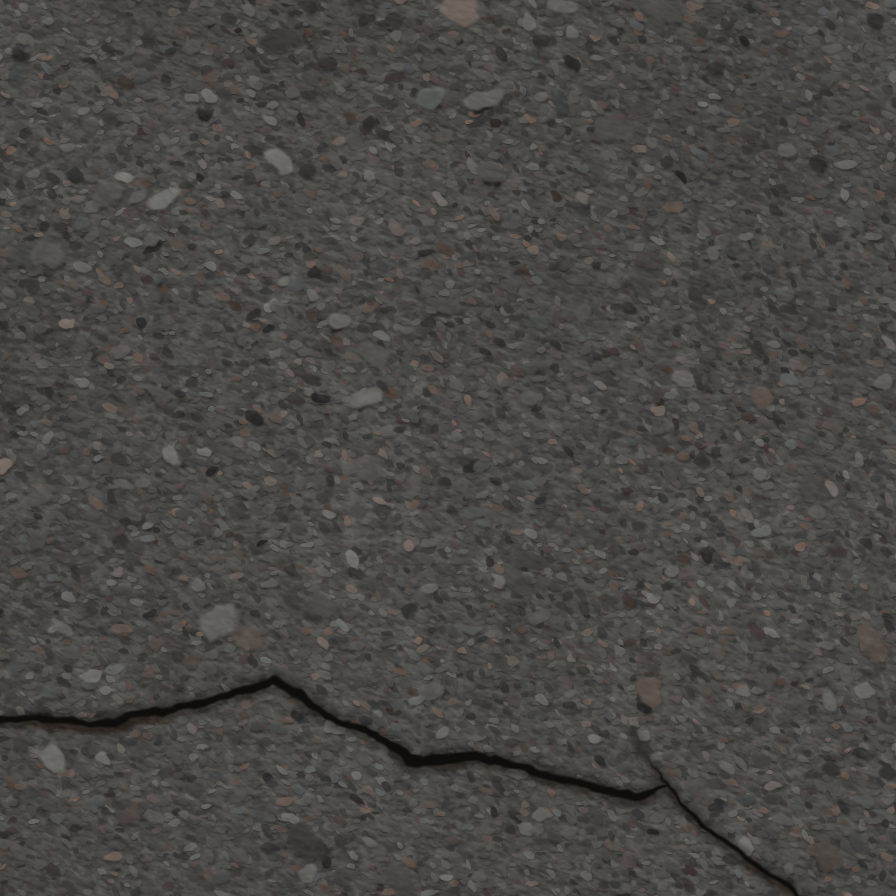
Write a Shadertoy shader that draws this texture.

```glsl
#define BASE_TONE 0.298
#define GRAIN_CONTRAST 0.14
#define PEBBLE_CONTRAST 0.20
#define STREAK_CONTRAST 0.11
#define FINE_CELLS 100.0
#define MEDIUM_CELLS 62.0
#define LARGE_CELLS 30.0
#define CRACK_WOBBLE 0.009
#define CONCRETE_TINT vec3(1.015, 1.0, 0.965)
#define CRACK_COLOR vec3(0.055, 0.052, 0.047)
#define RIM_COLOR vec3(0.22, 0.185, 0.155)

float hash(vec2 p) {
    return fract(sin(dot(p, vec2(127.1, 311.7))) * 43758.5453);
}

float noise(vec2 p) {
    vec2 cell = floor(p), f = fract(p);
    f = f * f * (3.0 - 2.0 * f);
    return mix(mix(hash(cell), hash(cell + vec2(1, 0)), f.x),
               mix(hash(cell + vec2(0, 1)), hash(cell + vec2(1, 1)), f.x), f.y);
}

vec2 rotate(vec2 p, float angle) {
    float c = cos(angle), s = sin(angle);
    return vec2(c * p.x + s * p.y, c * p.y - s * p.x);
}

// Grains lie almost flat on the left and tilt downward on the right.
float grainAngle(vec2 uv) {
    return mix(-0.12, -0.55, uv.x);
}

// One layer of scattered rounded stones, each with its own tone and tint.
vec3 addStones(vec3 color, vec2 uv, float cells, float density, float contrast, float seed) {
    vec2 p = uv * cells;
    vec2 home = floor(p);
    float wobble = noise(p * 2.7 + seed) - 0.5;
    for (int y = -1; y <= 1; y++)
    for (int x = -1; x <= 1; x++) {
        vec2 cell = home + vec2(x, y);
        vec2 id = cell + seed;
        if (hash(id) > density) continue;
        vec2 center = cell + 0.15 + 0.7 * vec2(hash(id + 3.1), hash(id + 7.7));
        float angle = grainAngle(uv) + 1.5 * (hash(id + 11.3) - 0.5);
        float size = mix(0.28, 0.58, hash(id + 17.9));
        vec2 radii = size * vec2(1.25, mix(0.5, 0.95, hash(id + 23.5)));
        vec2 q = rotate(p - center, angle) / radii;
        float d = length(q) + 0.55 * wobble;
        float mask = smoothstep(1.15, 0.75, d);

        float pick = 2.0 * hash(id + 31.7) - 1.0;
        float tone = BASE_TONE + contrast * pick * mix(0.3, 0.75, pick * pick);
        float warmth = pow(hash(id + 41.1), 7.0) - 0.35 * pow(hash(id + 47.3), 8.0);
        vec3 stone = tone * CONCRETE_TINT * (1.0 + warmth * vec3(0.15, -0.03, -0.09));
        stone += 0.012 * clamp((p - center).y / size, -1.0, 1.0);

        // Soft contact shadow below the stone
        float below = length(rotate(p - center + vec2(-0.06, 0.16), angle) / radii);
        color *= 1.0 - 0.13 * smoothstep(1.2, 0.75, below + 0.5 * wobble);
        color = mix(color, stone, 0.88 * mask);
    }
    return color;
}

// Distance to a tapered segment; z holds the half width at each end.
float taperedSegment(vec2 p, vec3 a, vec3 b) {
    vec2 ab = b.xy - a.xy;
    float t = clamp(dot(p - a.xy, ab) / dot(ab, ab), 0.0, 1.0);
    return length(p - a.xy - ab * t) - mix(a.z, b.z, t);
}

float crackDistance(vec2 uv) {
    vec3 path[14] = vec3[14](
        vec3(-0.02, 0.196, 0.005), vec3(0.046, 0.202, 0.004), vec3(0.10, 0.190, 0.004),
        vec3(0.234, 0.218, 0.005), vec3(0.306, 0.242, 0.005), vec3(0.378, 0.193, 0.004),
        vec3(0.423, 0.180, 0.005), vec3(0.456, 0.150, 0.007), vec3(0.527, 0.157, 0.006),
        vec3(0.618, 0.135, 0.004), vec3(0.710, 0.110, 0.005), vec3(0.745, 0.122, 0.002),
        vec3(0.785, 0.076, 0.003), vec3(0.925, -0.02, 0.003));
    float d = 1.0;
    for (int i = 0; i < 13; i++) d = min(d, taperedSegment(uv, path[i], path[i + 1]));
    // Faint side branch
    return min(d, taperedSegment(uv, vec3(0.703, 0.182, -0.002), path[11]));
}

void mainImage(out vec4 fragColor, in vec2 fragCoord) {
    vec2 uv = fragCoord / iResolution.y;

    // Streaky cement paste
    vec2 grain = rotate(uv, -0.3);
    float streaks = 0.6 * noise(grain * vec2(95.0, 210.0)) + 0.4 * noise(grain * vec2(210.0, 390.0));
    vec3 color = CONCRETE_TINT * (BASE_TONE - 0.01 + STREAK_CONTRAST * (streaks - 0.5));

    // Aggregate, from fine grains to sparse pebbles
    vec2 warped = uv + 0.005 * (vec2(noise(uv * 70.0), noise(uv * 70.0 + 37.0)) - 0.5);
    color = addStones(color, warped, FINE_CELLS, 0.85, GRAIN_CONTRAST, 5.0);
    color = addStones(color, warped, MEDIUM_CELLS, 0.30, PEBBLE_CONTRAST, 71.0);
    color = addStones(color, warped, LARGE_CELLS, 0.07, PEBBLE_CONTRAST, 139.0);

    // Surface roughness and broad mottling
    color += 0.055 * (streaks - 0.5) + 0.03 * (noise(grain * vec2(170.0, 300.0) + 19.0) - 0.5);
    color *= 1.0 + 0.08 * (noise(uv * 5.0) - 0.5) + 0.07 * (noise(uv * 16.0 + 9.0) - 0.5);

    // Crack with a worn earthy rim on its lower side
    vec2 bend = vec2(noise(uv * 38.0 + 3.0), noise(uv * 38.0 + 51.0)) - 0.5;
    bend += 0.4 * (vec2(noise(uv * 110.0), noise(uv * 110.0 + 23.0)) - 0.5);
    vec2 crackUv = uv + CRACK_WOBBLE * bend;
    float d = crackDistance(crackUv);
    float rim = smoothstep(0.007, 0.0, crackDistance(crackUv + vec2(0.0, 0.004)));
    float worn = smoothstep(0.35, 0.7, noise(vec2(uv.x * 14.0, 4.0)));
    color = mix(color, RIM_COLOR * (0.65 + 0.7 * streaks), rim * mix(0.25, 0.8, worn));
    color *= 1.0 - 0.25 * smoothstep(0.012, 0.0, d);
    color = mix(color, CRACK_COLOR, smoothstep(0.0015, -0.0025, d));

    fragColor = vec4(clamp(color, 0.0, 1.0), 1.0);
}
```
